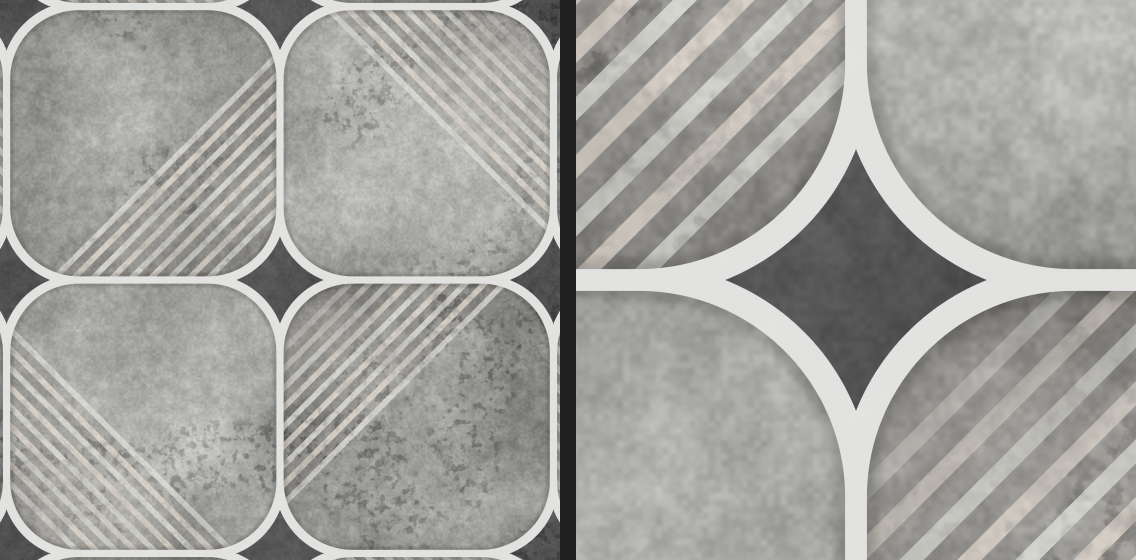
Left: the whole. Right: its middle third, enlarged.
This pattern is drawn by a Shadertoy shader. Its source:

```glsl
const float CELL_SIZE = 0.4883;     // cell width in canvas units
const float TILE_HALF = 0.4867;     // the values below are in cell units
const float CORNER_RADIUS = 0.251;
const float FRAME_WIDTH = 0.0333;
const float STRIPE_START = 0.168;
const float STRIPE_STEP = 0.0705;
const float STRIPE_HALF = 0.0104;
const float LAST_STRIPE = 8.0;

const vec3 FRAME_COLOR = vec3(0.885, 0.885, 0.88);
const vec3 STAR_COLOR = vec3(0.325, 0.325, 0.325);
const vec3 LIGHT_STONE = vec3(0.68, 0.68, 0.675);
const vec3 DARK_STONE = vec3(0.60, 0.60, 0.595);
const vec3 BAND_TINT = vec3(0.965, 0.955, 0.935);
const vec3 WHITE_PAINT = vec3(0.85, 0.85, 0.83);
const vec3 BEIGE_PAINT = vec3(0.86, 0.825, 0.785);

// Integer hash of a lattice point
float hash(vec2 lattice) {
    uvec2 q = uvec2(ivec2(lattice)) * uvec2(1597334673u, 3812015801u);
    uint n = (q.x ^ q.y) * 1597334673u;
    n = (n ^ (n >> 15)) * 2246822519u;
    n ^= n >> 13;
    return float(n >> 8) / 16777216.0;
}

float valueNoise(vec2 p) {
    vec2 i = floor(p);
    vec2 f = fract(p);
    vec2 u = f * f * (3.0 - 2.0 * f);
    float low = mix(hash(i), hash(i + vec2(1, 0)), u.x);
    float high = mix(hash(i + vec2(0, 1)), hash(i + vec2(1, 1)), u.x);
    return mix(low, high, u.y);
}

float fbm(vec2 p) {
    float sum = 0.0;
    float amplitude = 0.5;
    for (int octave = 0; octave < 4; octave++) {
        sum += amplitude * valueNoise(p);
        p = mat2(1.6, 1.2, -1.2, 1.6) * p + 17.3;
        amplitude *= 0.5;
    }
    return sum / 0.9375;
}

float roundedBox(vec2 p, float halfSize, float radius) {
    vec2 q = abs(p) - halfSize + radius;
    return length(max(q, 0.0)) + min(max(q.x, q.y), 0.0) - radius;
}

// Coverage of the region where distance is negative
float fill(float distance, float pixel) {
    return clamp(0.5 - distance / pixel, 0.0, 1.0);
}

// Brightness offset of weathered cement: clouds, grit, grain and pits
float weathering(vec2 p) {
    float cloud = fbm(p * 3.5) - 0.5;
    float grit = fbm(p * 34.0 + 5.0) - 0.5;
    float grain = valueNoise(p * 125.0) - 0.5;
    float pits = smoothstep(0.5, 0.72, fbm(p * 48.0 + 31.0))
               * smoothstep(0.48, 0.7, fbm(p * 3.0 + 9.0));
    return 0.27 * cloud + 0.15 * grit + 0.07 * grain - 0.14 * pits;
}

// Painted diagonal stripes over a faintly tinted corner
vec3 addStripes(vec3 stone, vec2 local, vec2 p, vec2 direction, float pixel) {
    float along = dot(local, direction);
    float position = (along - STRIPE_START) / STRIPE_STEP;
    float index = clamp(floor(position + 0.5), 0.0, LAST_STRIPE);
    float distance = abs(position - index) * STRIPE_STEP * 0.7071 - STRIPE_HALF;

    float fade = 1.0 - 0.45 * smoothstep(0.4, 0.8, along) * step(0.0, direction.y)
               - 0.12 * smoothstep(0.5, 0.8, along);
    float wear = smoothstep(0.24, 0.5, fbm(p * 42.0 + 63.0));
    float patches = mix(0.75, 1.0, smoothstep(0.35, 0.6, fbm(p * 7.0 + 21.0)));
    float opacity = 0.9 * fade * patches * mix(0.65, 1.0, wear);

    vec3 paint = mix(WHITE_PAINT, BEIGE_PAINT, mod(index, 2.0) * 0.8);
    paint += 0.06 * (valueNoise(p * 110.0) - 0.5);
    float band = fill(STRIPE_START - along, pixel);
    vec3 ground = stone * mix(vec3(1.0), BAND_TINT, band);
    return mix(ground, paint, opacity * fill(distance, pixel));
}

void mainImage(out vec4 fragColor, in vec2 fragCoord) {
    vec2 canvas = fragCoord / iResolution.xy;
    vec2 p = (canvas - 0.5) / CELL_SIZE;
    float pixel = 1.0 / (CELL_SIZE * min(iResolution.x, iResolution.y));
    vec2 local = fract(p) - 0.5;
    vec2 parity = mod(floor(p) + 1.0, 2.0);

    // Stone face, toned in a checkerboard and shaded at the rim
    float edge = roundedBox(local, TILE_HALF, CORNER_RADIUS);
    float isDark = abs(parity.x - parity.y);
    float relief = weathering(p + 40.0);
    vec3 tile = mix(LIGHT_STONE, DARK_STONE, isDark) + relief;
    tile += 0.035 - 0.07 * smoothstep(-0.35, 0.0, edge);
    vec2 direction = 2.0 * parity.yx - 1.0;
    tile = addStripes(tile, local, p + 40.0, direction, pixel);
    tile *= 1.0 - 0.16 * smoothstep(-0.022, 0.0, edge);

    // Dark star between the pale frames
    vec3 star = STAR_COLOR + 0.55 * relief;
    vec3 frame = FRAME_COLOR + 0.012 * (fbm(p * 30.0 + 80.0) - 0.5);
    vec3 color = mix(star, frame, fill(edge - FRAME_WIDTH, pixel));
    color = mix(color, tile, fill(edge, pixel));
    fragColor = vec4(clamp(color, 0.0, 1.0), 1.0);
}
```
